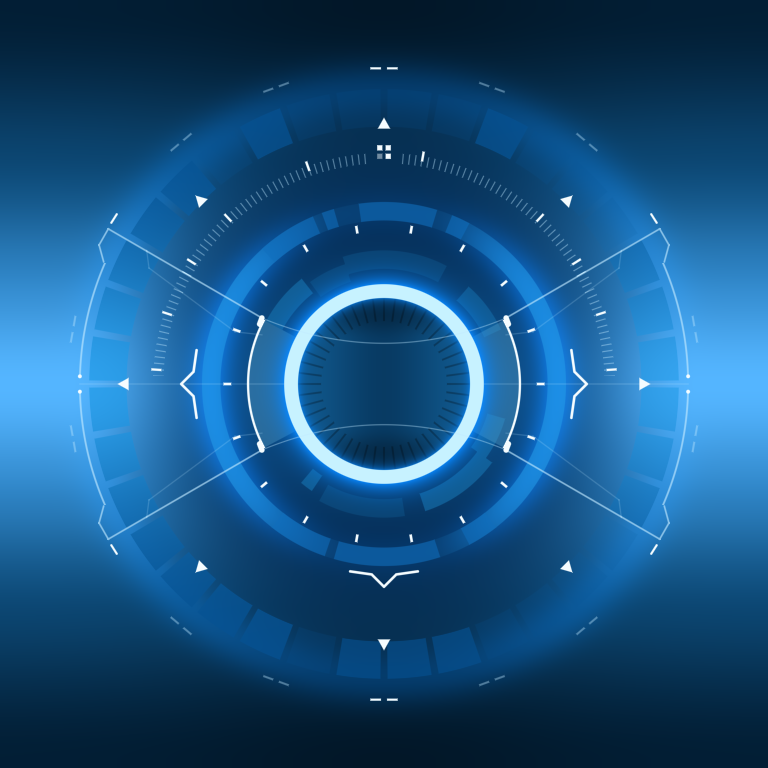
Give the GLSL for this background, as a three.js fragment shader.

```glsl
// Glowing blue circular interface dial with segmented rings, ticks and wing outlines.
varying vec2 vUv;

const float AA = 0.001;
const float RING_R = 0.121;
const float RING_HALF = 0.009;
const float ARC_R = 0.177;
const float RIM_R = 0.396;
const vec2 BAND = vec2(0.213, 0.237);
const vec2 CELLS = vec2(0.335, 0.384);
const vec2 STEPS = vec2(0.150, 0.174);
const vec3 NIGHT = vec3(0.008, 0.12, 0.21);
const vec3 DUSK = vec3(0.05, 0.29, 0.47);
const vec3 AZURE = vec3(0.19, 0.53, 0.79);
const vec3 SKY = vec3(0.33, 0.71, 1.0);
const vec3 DEEP = vec3(0.005, 0.12, 0.25);
const vec3 CYAN = vec3(0.14, 0.61, 0.91);
const vec3 COBALT = vec3(0.02, 0.31, 0.56);
const vec3 ICE = vec3(0.78, 0.95, 1.0);
const vec3 WHITE = vec3(0.96, 0.99, 1.0);

float r, deg; // polar position, angle in degrees

float fill(float d) { return 1.0 - smoothstep(-AA, AA, d); }

float bell(float x, float w) { return exp(-x * x / (w * w)); }

float box(vec2 p, float w, float h) {
  vec2 d = abs(p) - vec2(w, h);
  return fill(max(d.x, d.y));
}

float line(vec2 p, vec2 a, vec2 b, float w) {
  vec2 v = b - a;
  return fill(length(p - a - v * clamp(dot(p - a, v) / dot(v, v), 0.0, 1.0)) - w);
}

// Repeats the plane around the centre; x becomes radial, y tangential
vec2 fold(vec2 p, float stepDeg) {
  float s = radians(stepDeg);
  float a = atan(p.y, p.x);
  a -= s * floor(a / s + 0.5);
  return length(p) * vec2(cos(a), sin(a));
}

// Ring block between two radii, around an angle with a half width
float block(vec2 radii, float mid, float halfDeg) {
  float d = abs(mod(deg - mid + 180.0, 360.0) - 180.0) - halfDeg;
  return fill(max(max(radii.x - r, r - radii.y), radians(d) * r));
}

// Outward chevron on the positive x axis
float chevron(vec2 p) {
  p.y = abs(p.y);
  vec2 bend = vec2(0.248, 0.016);
  return max(line(p, vec2(0.244, 0.044), bend, 0.0017), line(p, bend, vec2(0.264, 0.0), 0.0017));
}

void main() {
  vec2 p = vUv - 0.5;
  vec2 q = abs(p);
  r = length(p);
  deg = degrees(atan(p.y, p.x));
  float up = abs(mod(deg + 90.0, 360.0) - 180.0);
  float side = bell(p.y, 0.17);

  // Backdrop: bright horizon, shaded disc and halo
  vec3 col = mix(SKY, AZURE, smoothstep(0.0, 0.16, q.y));
  col = mix(col, DUSK, smoothstep(0.11, 0.30, q.y));
  col = mix(col, NIGHT, smoothstep(0.25, 0.49, q.y));
  col *= 1.0 - 0.25 * bell(p.x, 0.25) * smoothstep(0.2, 0.4, q.y);
  vec3 shade = mix(DEEP, vec3(0.02, 0.25, 0.46), side);
  col = mix(col, shade, 0.9 - 0.9 * smoothstep(0.19, 0.41, r));
  col += vec3(0.0, 0.09, 0.18) * bell(r - 0.385, 0.035) * (1.0 - side);

  // Outer segmented ring
  float lit = 0.18 + 0.6 * block(CELLS, 190.0, 60.0) + 0.45 * block(CELLS, 0.0, 30.0);
  lit += 0.55 * (block(CELLS, 65.0, 5.0) + block(CELLS, 115.0, 5.0)) + 0.45 * block(CELLS, 275.0, 15.0);
  float cell = block(CELLS, 10.0 * floor(deg / 10.0) + 5.0, 4.3);
  col = mix(col, mix(COBALT, CYAN, side), cell * lit);

  // Middle glowing band and its brighter pieces
  float flank = smoothstep(0.25, 0.9, q.x / max(r, 0.001));
  col += vec3(0.0, 0.16, 0.34) * bell(r - 0.225, 0.028) * (0.25 + 0.75 * flank);
  col = mix(col, CYAN, block(BAND, 0.0, 181.0) * (0.08 + 0.5 * flank));
  float pieces = block(BAND, 85.5, 12.5) + block(BAND, 108.0, 2.0) + block(BAND, 122.5, 9.5);
  pieces += block(BAND, 65.0, 3.0) + block(BAND, 241.5, 9.5) + block(BAND, 271.0, 17.0) + block(BAND, 303.0, 5.0);
  col = mix(col, vec3(0.06, 0.43, 0.74), 0.55 * pieces);

  // Stepped blocks and pale side sectors
  float steps = 0.4 * (block(STEPS, 85.0, 23.0) + block(STEPS - 0.01, 117.0, 9.0) + block(STEPS, 260.0, 19.0));
  steps += block(STEPS, 140.0, 12.0) + 0.8 * block(STEPS - 0.006, 37.0, 12.0);
  steps += block(STEPS, 306.0, 18.0) + block(STEPS - 0.01, 334.0, 10.0) + block(STEPS - 0.006, 233.0, 3.0);
  col = mix(col, vec3(0.09, 0.45, 0.68), 0.6 * steps);
  vec2 sector = vec2(RING_R, ARC_R);
  col = mix(col, vec3(0.36, 0.64, 0.78), 0.38 * (block(sector, 0.0, 28.0) + block(sector, 180.0, 28.0)));

  // Core: dark lens, radial streaks, luminous ring
  float lens = 0.053 + 1.3 * p.x * p.x;
  vec3 core = mix(vec3(0.03, 0.23, 0.39), vec3(0.06, 0.33, 0.53), smoothstep(0.0, 0.1, q.x));
  core *= 1.0 - 0.3 * smoothstep(0.0, 0.04, q.y - lens);
  core *= 1.0 - 0.28 * box(fold(p, 7.5) - vec2(0.097, 0.0), 0.015, 0.0012);
  col = mix(col, core, fill(r - RING_R));
  float gap = max(abs(r - RING_R) - RING_HALF, 0.0);
  float glow = r > RING_R ? exp(-gap / 0.013) : 0.75 * exp(-gap / 0.006);
  col = mix(col, vec3(0.03, 0.53, 1.0), 0.9 * glow);
  col = mix(col, ICE, fill(abs(r - RING_R) - RING_HALF));

  // Wing outlines, lens curves and axis
  vec2 tip = vec2(0.359, 0.202), notch = vec2(0.371, 0.181), root = vec2(0.159, 0.086);
  vec2 bend = vec2(0.306, 0.151), heel = vec2(0.194, 0.068);
  float faint = 0.28 * line(q, vec2(0.13, 0.0), vec2(RIM_R, 0.0), 0.0006);
  faint += 0.4 * fill(abs(q.y - lens) - 0.0008) * step(q.x, root.x);
  faint += 0.2 * (line(q, vec2(0.309, 0.174), bend, 0.0008) + line(q, bend, heel, 0.0008));
  faint += 0.2 * line(q, heel, vec2(0.159, 0.064), 0.0008);
  float wing = line(q, tip, root, 0.0011) + line(q, tip, notch, 0.0011);
  wing += line(q, notch, vec2(0.365, 0.159), 0.0011);
  wing += fill(abs(r - RIM_R) - 0.0012) * step(q.y, 0.157) * step(0.012, q.y);
  faint += 0.65 * min(wing, 1.0);
  float mark = fill(abs(r - ARC_R) - 0.0015) * step(q.y, 0.083);
  mark += line(q, root, vec2(0.162, 0.078), 0.0035) + line(q, vec2(0.348, 0.221), vec2(0.355, 0.21), 0.0014);
  mark += fill(length(q - vec2(RIM_R, 0.01)) - 0.0025);

  // Inner dashes and upper scale
  mark += box(fold(p, 20.0) - vec2(0.204, 0.0), 0.005, 0.0017);
  float arch = step(3.8, up) * step(up, 88.0);
  faint += 0.45 * arch * box(fold(p.yx, 1.6) - vec2(0.294, 0.0), 0.0065, 0.0007);
  mark += arch * step(40.0, up) * box(fold(p.yx, 14.4) - vec2(0.297, 0.0), 0.0065, 0.0015);
  vec2 major = vec2(0.294, 0.307);
  mark += block(major, 109.3, 0.3) + block(major, 80.3, 0.3);

  // Triangles, chevrons, square cluster and outer dash pairs
  vec2 t = fold(p, 45.0) - vec2(0.347, 0.0);
  mark += fill(max(-t.x - 0.0145, 0.486 * t.x + 0.875 * abs(t.y)));
  mark += chevron(vec2(q.x, p.y)) + chevron(vec2(-p.y, p.x));
  float dim = p.x < 0.0 && p.y < 0.302 ? 0.45 : 1.0;
  mark += dim * box(abs(p - vec2(0.0, 0.302)) - 0.0055, 0.0034, 0.0034);
  vec2 dash = fold(p.yx, 20.0) - vec2(0.411, 0.0);
  float pairs = box(vec2(dash.x, abs(dash.y) - 0.0108), 0.0013, 0.0068);
  pairs *= step(8.0, abs(abs(up - 90.0) - 30.0));
  faint += 0.4 * pairs;
  mark += pairs * step(q.x, 0.03);

  col = mix(col, vec3(0.75, 0.91, 1.0), min(faint, 1.0));
  col = mix(col, WHITE, min(mark, 1.0));
  gl_FragColor = vec4(col, 1.0);
}
```
